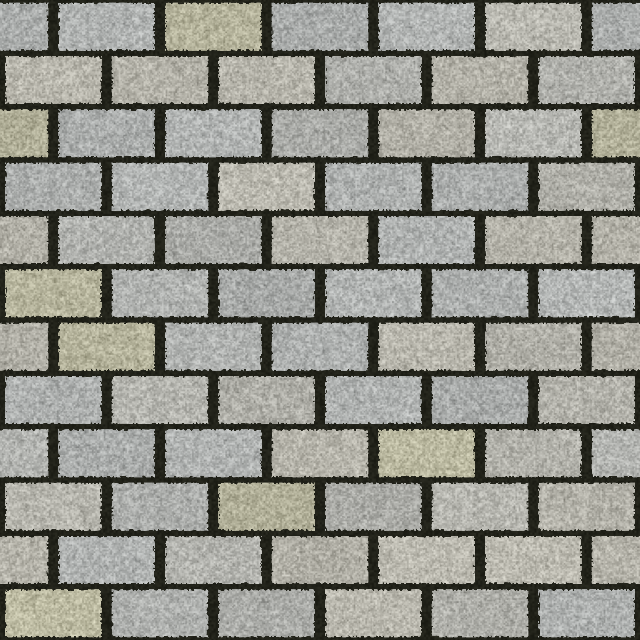
Write a three.js fragment shader that draws this texture.

```glsl
// Running-bond wall of speckled grey stone blocks with rough edges and dark joints.
varying vec2 vUv;

const vec2 GRID = vec2(6.0, 12.0);             // blocks across, courses up
const vec2 BLOCK_HALF = vec2(0.0757, 0.0377);  // half size of one block
const float EDGE_SOFTNESS = 0.0006;
const float CHIP_DEPTH = 0.0030;
const float GRAIN_SCALE = 384.0;

const vec3 COOL_STONE = vec3(0.685, 0.695, 0.690);
const vec3 WARM_STONE = vec3(0.715, 0.708, 0.670);
const vec3 SAND_STONE = vec3(0.715, 0.708, 0.615);
const vec3 JOINT_DARK = vec3(0.095, 0.098, 0.068);
const vec3 JOINT_LIGHT = vec3(0.165, 0.168, 0.130);

// Sine-free hash, 0 to 1
float hash(vec2 p) {
  vec3 q = fract(vec3(p.xyx) * 0.1031);
  q += dot(q, q.yzx + 33.33);
  return fract((q.x + q.y) * q.z);
}

// Smoothly interpolated lattice noise, 0 to 1
float valueNoise(vec2 p) {
  vec2 cell = floor(p);
  vec2 f = fract(p);
  f = f * f * (3.0 - 2.0 * f);
  float low = mix(hash(cell), hash(cell + vec2(1.0, 0.0)), f.x);
  float high = mix(hash(cell + vec2(0.0, 1.0)), hash(cell + vec2(1.0, 1.0)), f.x);
  return mix(low, high, f.y);
}

float boxDistance(vec2 p, vec2 halfSize) {
  vec2 d = abs(p) - halfSize;
  return length(max(d, 0.0)) + min(max(d.x, d.y), 0.0);
}

// Fine and medium speckle, centred on zero
float grain(vec2 uv, float scale) {
  float fine = valueNoise(uv * scale + 17.3) - 0.5;
  float medium = valueNoise(uv * scale * 0.5 + 91.7) - 0.5;
  return 0.68 * fine + 0.42 * medium;
}

// Block tint: cool to warm grey, now and then sandy
vec3 stoneColor(vec2 id) {
  float warmth = smoothstep(0.25, 0.80, hash(id + 5.0));
  float sandy = step(0.88, hash(id + 43.0));
  float brightness = mix(0.96, 1.04, hash(id + 71.0));
  return mix(mix(COOL_STONE, WARM_STONE, warmth), SAND_STONE, sandy) * brightness;
}

void main() {
  // Course layout: every other course moves by half a block
  vec2 g = vUv * GRID;
  float course = floor(g.y);
  g.x += 0.5 * mod(course, 2.0);
  vec2 id = vec2(mod(floor(g.x), GRID.x), course);
  vec2 local = (fract(g) - 0.5) / GRID;

  // Small chips bite into the block outline
  float chip = smoothstep(0.35, 0.95, valueNoise(vUv * GRAIN_SCALE + 211.0));
  float d = boxDistance(local, BLOCK_HALF) + CHIP_DEPTH * chip;
  float stoneMask = 1.0 - smoothstep(-EDGE_SOFTNESS, EDGE_SOFTNESS, d);

  // Stone surface: speckle with a few darker flecks
  float speckle = grain(vUv, GRAIN_SCALE);
  float fleck = smoothstep(0.70, 0.95, valueNoise(vUv * GRAIN_SCALE * 0.7 + 307.0));
  vec3 stone = stoneColor(id) + 0.26 * speckle - 0.07 * fleck;

  // Joint surface
  float grit = valueNoise(vUv * GRAIN_SCALE * 0.8 + 401.0);
  vec3 joint = mix(JOINT_DARK, JOINT_LIGHT, grit);

  gl_FragColor = vec4(mix(joint, stone, stoneMask), 1.0);
}
```
